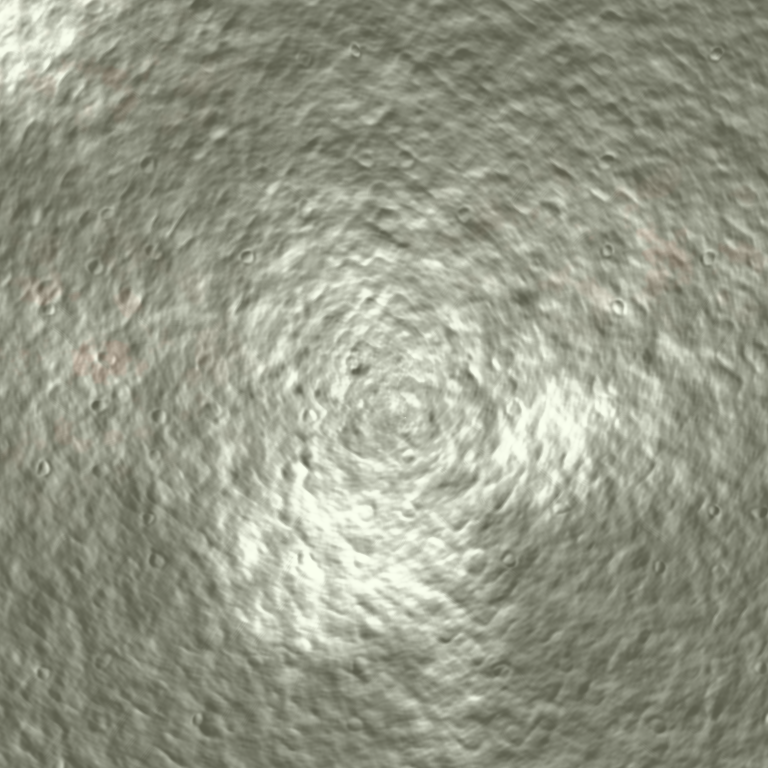
Reproduce this texture procedurally as a WebGL 2 fragment shader.

```glsl
#version 300 es
precision highp float;

uniform vec2 u_resolution;
out vec4 fragColor;

const vec2 POLE = vec2(0.49, 0.50);
const float LIGHT_STEP = 0.0042;

float hash(vec2 p) {
    vec3 q = fract(vec3(p.xyx) * vec3(0.1031, 0.1030, 0.0973));
    q += dot(q, q.yzx + 33.33);
    return fract((q.x + q.y) * q.z);
}

float valueNoise(vec2 p) {
    vec2 cell = floor(p), f = fract(p);
    f = f * f * f * (f * (f * 6.0 - 15.0) + 10.0);
    float low = mix(hash(cell), hash(cell + vec2(1, 0)), f.x);
    float high = mix(hash(cell + vec2(0, 1)), hash(cell + vec2(1, 1)), f.x);
    return mix(low, high, f.y);
}

// Octaves are rotated so that the lattice does not show.
float fbm(vec2 p, int octaves) {
    float sum = 0.0, weight = 0.5;
    for (int i = 0; i < octaves; i++) {
        p = mat2(1.6, 1.2, -1.2, 1.6) * p + 17.3;
        sum += weight * valueNoise(p * 0.5);
        weight *= 0.5;
    }
    return sum;
}

float glow(vec2 p, vec2 center, vec2 size) {
    vec2 q = (p - center) / size;
    return exp(-dot(q, q));
}

// Scattered worn bowls with raised rims, at most one in each cell.
float craters(vec2 p, float cells, float density, float seed) {
    vec2 cell = floor(p * cells) + seed;
    vec2 center = 0.35 + 0.3 * vec2(hash(cell + 3.1), hash(cell + 8.7));
    float radius = mix(0.11, 0.20, hash(cell + 21.4));
    float x = length(fract(p * cells) - center) / radius;
    float rim = exp(-pow((x - 1.0) / 0.36, 2.0));
    float bowl = 1.0 - smoothstep(0.0, 1.0, x);
    float depth = step(hash(cell), density) * mix(0.5, 1.0, hash(cell + 33.0));
    return depth * (0.30 * rim - 0.45 * bowl);
}

// Soft dark pits without rims.
float pits(vec2 p, float cells, float density) {
    vec2 cell = floor(p * cells);
    vec2 center = 0.35 + 0.3 * vec2(hash(cell + 5.2), hash(cell + 9.6));
    float radius = mix(0.13, 0.24, hash(cell + 2.8));
    float d = length(fract(p * cells) - center) / radius;
    return step(hash(cell + 40.0), density) * exp(-d * d);
}

// Rough ground, slightly drawn out along circles around the pole.
float terrain(vec2 p) {
    vec2 d = p - POLE;
    vec2 along = vec2(-d.y, d.x) / max(length(d), 0.15);
    mat2 turn = mat2(0.8, 0.6, -0.6, 0.8);
    float height = 0.0;
    for (int i = 0; i < 3; i++) {
        vec2 q = p + along * (float(i) - 1.0) * 0.0030;
        float crest = 1.0 - abs(2.0 * valueNoise(turn * q * 39.0 + 5.0) - 1.0);
        height += (fbm(q * 31.0, 4) + 0.26 * crest) / 3.0;
    }
    height += 0.20 * fbm(p * 72.0 + 50.0, 2);
    vec2 bent = p + 0.014 * vec2(fbm(p * 30.0, 2), fbm(p * 30.0 + 11.0, 2));
    return 2.0 * height + craters(bent, 9.0, 0.36, 4.0)
        + 0.7 * craters(bent + 0.031, 15.0, 0.28, 61.0);
}

float brightness(vec2 p) {
    float light = 0.25 * glow(p, vec2(0.49, 0.52), vec2(0.21, 0.25));
    light += 0.36 * glow(p, vec2(0.40, 0.27), vec2(0.11, 0.11));
    light += 0.22 * glow(p, vec2(0.55, 0.27), vec2(0.05, 0.08));
    light += 0.26 * glow(p, vec2(0.72, 0.43), vec2(0.13, 0.08));
    light += 0.14 * glow(p, vec2(0.86, 0.60), vec2(0.20, 0.20));
    light += 0.18 * glow(p, vec2(0.59, 0.09), vec2(0.06, 0.10));
    light += 0.14 * glow(p, vec2(0.08, 0.54), vec2(0.18, 0.12));
    light += 0.46 * glow(p, vec2(0.0, 1.0), vec2(0.17, 0.13));
    return light;
}

void main() {
    vec2 p = gl_FragCoord.xy / u_resolution;

    // Broad light areas with ragged borders
    vec2 warp = vec2(fbm(p * 11.0, 4), fbm(p * 11.0 + 31.0, 4)) - 0.47;
    float light = brightness(p + 0.13 * warp);
    float mottling = fbm(p * 19.0 + 70.0, 5) - 0.48;
    light *= 1.0 + 1.1 * mottling;

    // Relief lit from outside, leaning to the upper left
    vec2 outward = (p - POLE) / max(length(p - POLE), 0.12);
    vec2 toLight = LIGHT_STEP * normalize(outward + vec2(-0.32, 0.36));
    float slope = terrain(p) - terrain(p + toLight);
    float calm = glow(p, vec2(0.51, 0.48), vec2(0.09, 0.09));
    float gain = (0.46 + 0.9 * light) * (1.0 - 0.4 * calm);
    float tone = 0.490 + light + 0.12 * mottling + gain * slope;
    tone += 0.8 * light * max(slope, 0.0);

    // Pitted ground around the pole
    float pitted = glow(p, vec2(0.46, 0.48), vec2(0.17, 0.13));
    tone -= 0.3 * pitted * (pits(p + 0.06 * warp, 24.0, 0.45) + 0.6 * pits(p + 0.4, 40.0, 0.3));
    tone = 0.36 + log(1.0 + exp((tone - 0.36) * 28.0)) / 28.0;
    tone = mix(tone, 0.86 + 0.14 * tanh((tone - 0.86) / 0.14), step(0.86, tone));

    // Grey green tint with faint rusty stains
    vec3 color = vec3(tone * 0.98, tone, tone - 0.065);
    float stain = glow(p, vec2(0.08, 0.53), vec2(0.18, 0.12))
        + 0.8 * glow(p, vec2(0.84, 0.68), vec2(0.20, 0.08))
        + 0.6 * glow(p, vec2(0.12, 0.90), vec2(0.14, 0.08));
    stain *= smoothstep(0.48, 0.68, fbm(p * 32.0 + 9.0, 4));
    color += stain * vec3(0.045, -0.015, -0.015);
    fragColor = vec4(clamp(color, 0.0, 1.0), 1.0);
}
```
